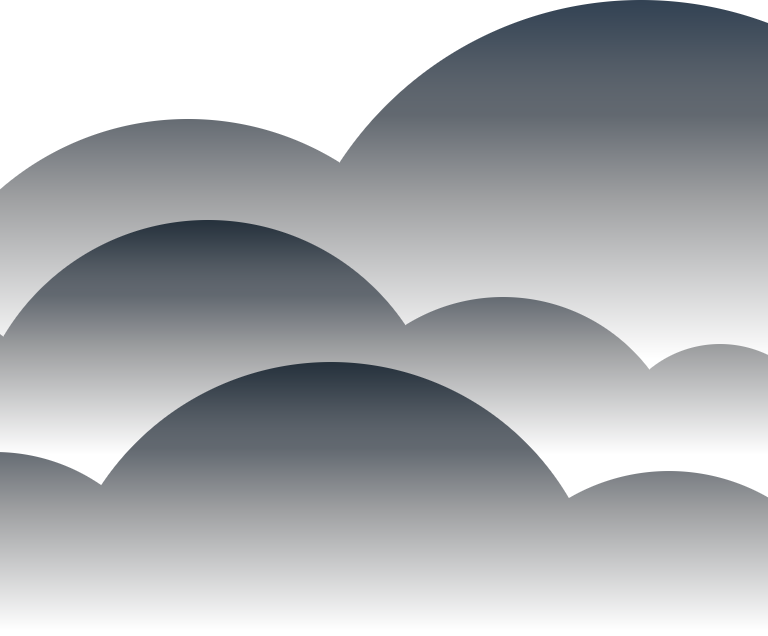
Give the GLSL for this background, as a Shadertoy shader.

```glsl
// Three overlapping banks of round clouds on white.
// Each bank is a union of discs, shaded by one vertical ramp that
// runs from slate blue at its crest to white at its foot.

// Signed distance to a disc given by its topmost point and radius.
float disc(vec2 p, vec2 crest, float radius) {
    return length(p - crest + vec2(0.0, radius)) - radius;
}

// Slate to white ramp; t is 0 at the crest and 1 at the foot.
vec3 mistRamp(vec3 slate, float t) {
    vec3 smoke = vec3(0.385, 0.410, 0.440);
    vec3 ash = vec3(0.620, 0.625, 0.632);
    vec3 color = mix(slate, smoke, smoothstep(-0.12, 0.34, t) * 1.06 - 0.06);
    color = mix(color, ash, clamp((t - 0.32) / 0.23, 0.0, 1.0));
    return mix(color, vec3(1.0), clamp((t - 0.55) / 0.45, 0.0, 1.0));
}

// Lay one bank over the sky with an edge one pixel wide.
void layBank(inout vec3 sky, float dist, float y, float top, float foot, vec3 slate) {
    float t = clamp((top - y) / (top - foot), 0.0, 1.0);
    float cover = clamp(0.5 - dist * iResolution.y, 0.0, 1.0);
    sky = mix(sky, mistRamp(slate, t), cover);
}

void mainImage(out vec4 fragColor, in vec2 fragCoord) {
    // Height runs 0 to 1; x keeps the proportions of the canvas.
    vec2 p = fragCoord / iResolution.y;
    p.x *= 1.2075 * iResolution.y / iResolution.x;
    vec3 color = vec3(1.0);
    vec3 nightSlate = vec3(0.115, 0.163, 0.208);

    // Far bank: a wide dome and a taller one on the right
    float far = min(disc(p, vec2(0.2956, 0.8129), 0.450),
                    disc(p, vec2(1.0079, 1.0), 0.5676));
    layBank(color, far, p.y, 1.0, 0.435, vec3(0.172, 0.238, 0.310));

    // Middle bank: domes shrinking to the right, one at the left edge
    float middle = min(disc(p, vec2(0.3270, 0.6541), 0.3742),
                       disc(p, vec2(0.7909, 0.5330), 0.2893));
    middle = min(middle, disc(p, vec2(1.1321, 0.4591), 0.1745));
    middle = min(middle, disc(p, vec2(-0.1038, 0.5094), 0.1730));
    layBank(color, middle, p.y, 0.654, 0.285, nightSlate);

    // Near bank: a broad dome between two lower shoulders
    float near = min(disc(p, vec2(0.5204, 0.4308), 0.434),
                     disc(p, vec2(-0.0079, 0.2893), 0.294));
    near = min(near, disc(p, vec2(1.0519, 0.2594), 0.3129));
    layBank(color, near, p.y, 0.431, 0.008, nightSlate);

    fragColor = vec4(color, 1.0);
}
```
